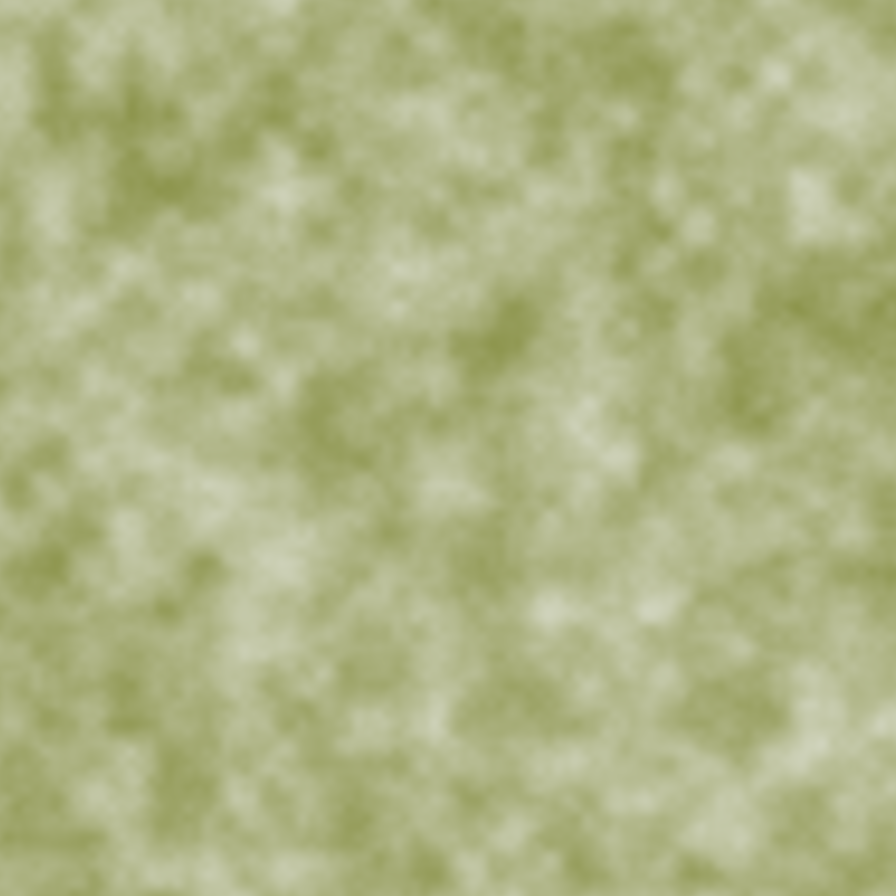
Give the GLSL for this texture, as a WebGL 1 fragment shader.

```glsl
#ifdef GL_FRAGMENT_PRECISION_HIGH
precision highp float;
#else
precision mediump float;
#endif
// Soft mottled olive cloud: octaves of smooth value noise are summed,
// with the middle scale strongest, and the sum blends linearly from
// a deep olive to a pale cream green.

uniform vec2 u_resolution;

const int   OCTAVES      = 5;
const float COARSE_CELLS = 5.9;   // cells across the canvas, coarsest octave
const float PEAK_OCTAVE  = 2.0;   // octave that sets the blotch size
const float COARSE_GAIN  = 0.60;  // falloff towards the larger scales
const float FINE_GAIN    = 0.42;  // falloff towards the smaller scales
const vec2  OCTAVE_SHIFT = vec2(17.3, 41.7);
const vec3  DEEP_OLIVE   = vec3(0.495, 0.530, 0.205);
const vec3  PALE_CREAM   = vec3(0.885, 0.894, 0.855);

float hash(vec2 cell) {
  return fract(sin(dot(cell, vec2(127.1, 311.7))) * 43758.5453);
}

// Random lattice values, smoothly interpolated
float valueNoise(vec2 p) {
  vec2 cell = floor(p);
  vec2 f = fract(p);
  vec2 blend = f * f * (3.0 - 2.0 * f);
  float bottom = mix(hash(cell), hash(cell + vec2(1.0, 0.0)), blend.x);
  float top = mix(hash(cell + vec2(0.0, 1.0)), hash(cell + vec2(1.0, 1.0)), blend.x);
  return mix(bottom, top, blend.y);
}

// Weighted mean of octaves, fading on both sides of the peak scale
float mottle(vec2 p) {
  float sum = 0.0;
  float total = 0.0;
  float cells = COARSE_CELLS;
  for (int i = 0; i < OCTAVES; i++) {
    float octave = float(i);
    float gain = octave < PEAK_OCTAVE ? COARSE_GAIN : FINE_GAIN;
    float weight = pow(gain, abs(octave - PEAK_OCTAVE));
    sum += weight * valueNoise(p * cells + OCTAVE_SHIFT * octave);
    total += weight;
    cells *= 2.0;
  }
  return sum / total;
}

void main() {
  vec2 uv = gl_FragCoord.xy / u_resolution.y;
  gl_FragColor = vec4(mix(DEEP_OLIVE, PALE_CREAM, mottle(uv)), 1.0);
}
```
